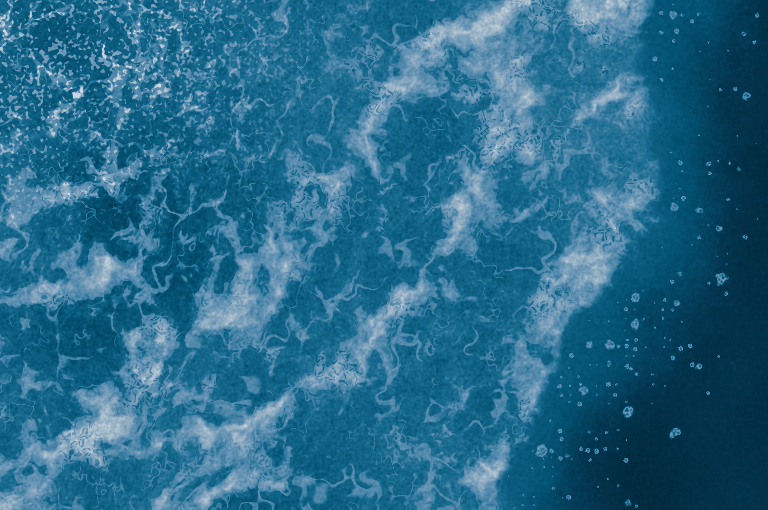
Write a WebGL 2 fragment shader that draws this texture.

```glsl
#version 300 es
precision highp float;
uniform vec2 u_resolution;
out vec4 fragColor;

const vec3 RAMP[7] = vec3[7](
  vec3(0.01, 0.21, 0.31), vec3(0.01, 0.32, 0.45), vec3(0.09, 0.42, 0.56),
  vec3(0.27, 0.51, 0.65), vec3(0.44, 0.60, 0.72), vec3(0.60, 0.70, 0.77),
  vec3(0.80, 0.85, 0.88));
const float FLOW_ANGLE = 0.8;     // direction of the foam streaks
const float FLOW_STRETCH = 0.7;
const float LACE_SCALE = 6.5;
const float LACE_CUT = 0.87;      // higher gives less foam
const float LACE_ROUGH = 0.36;    // raggedness of the foam edges
const float BAND_WIDTH = 0.07;
const float THREAD_SCALE = 9.0;
const float PORE_SCALE = 85.0;
const float GRAIN = 0.6;

vec2 hash2(vec2 cell) {
  vec3 s = fract(cell.xyx * vec3(0.1031, 0.1030, 0.0973));
  s += dot(s, s.yzx + 33.33);
  return fract((s.xx + s.yz) * s.zy);
}

float cornerSlope(vec2 cell, vec2 offset) {
  return dot(hash2(cell) * 2.0 - 1.0, offset);
}

float gradientNoise(vec2 p) {
  vec2 i = floor(p), f = fract(p), e = vec2(1.0, 0.0);
  vec2 u = f * f * f * (f * (f * 6.0 - 15.0) + 10.0);
  float low = mix(cornerSlope(i, f), cornerSlope(i + e, f - e), u.x);
  float high = mix(cornerSlope(i + e.yx, f - e.yx), cornerSlope(i + 1.0, f - 1.0), u.x);
  return 1.4 * mix(low, high, u.y);
}

float fbm(vec2 p) {
  float sum = 0.0, amp = 0.6;
  for (int i = 0; i < 4; i++) {
    sum += amp * gradientNoise(p);
    p = mat2(1.6, 1.2, -1.2, 1.6) * p + 11.3;
    amp *= 0.5;
  }
  return sum;
}

float ridged(vec2 p) {
  float sum = 0.0, amp = 0.46;
  for (int i = 0; i < 5; i++) {
    sum += amp * (1.0 - 2.0 * abs(gradientNoise(p)));
    p = mat2(1.6, 1.2, -1.2, 1.6) * p + 5.7;
    amp *= 0.56;
  }
  return sum;
}

// Distances to the nearest and second nearest cell point
vec2 cellular(vec2 p) {
  vec2 i = floor(p), near = vec2(9.0);
  for (int y = -1; y <= 1; y++)
    for (int x = -1; x <= 1; x++) {
      vec2 c = i + vec2(x, y);
      float d = length(c + hash2(c) - p);
      near = d < near.x ? vec2(d, near.x) : vec2(near.x, min(near.y, d));
    }
  return near;
}

float bell(float d, float width) { return exp(-d * d / (width * width)); }

// Scattered frothy bubbles, one per grid cell at most
float bubbles(vec2 p, float scale, float chance) {
  vec2 g = p * scale, c = floor(g);
  vec2 pick = hash2(c + 71.0), centre = 0.3 + 0.4 * hash2(c);
  float r = 0.09 + 0.2 * pick.y * pick.y;
  float d = length(g - c - centre) + 0.1 * gradientNoise(g * 5.0);
  float disc = 1.0 - smoothstep(r - 0.07, r + 0.03, d);
  float froth = 0.65 + 0.8 * gradientNoise(g * 9.0) + 0.3 * smoothstep(0.3, 0.9, d / r);
  return step(pick.x, chance) * disc * froth;
}

void main() {
  vec2 p = gl_FragCoord.xy / u_resolution.y;
  vec2 warp = vec2(fbm(p * 4.0), fbm(p * 4.0 + 19.0));
  vec2 ripple = vec2(gradientNoise(p * 24.0), gradientNoise(p * 24.0 + 7.0));
  vec2 jitter = vec2(gradientNoise(p * 62.0), gradientNoise(p * 62.0 + 31.0));
  vec2 q = p + 0.075 * warp + 0.013 * ripple + 0.006 * jitter;
  float rough = fbm(q * 27.0);

  // Wave front: positive distances lie on the foamy side
  float front = 0.98 + 0.29 * smoothstep(0.0, 0.65, p.y) - p.x
    + 0.07 * warp.x + 0.02 * ripple.x + 0.012 * jitter.x;
  float inside = smoothstep(-0.025, 0.015, front);
  float frontWidth = mix(0.07, 0.14, smoothstep(0.1, 0.7, p.y));
  float frontFoam = inside * (1.0 - smoothstep(frontWidth - 0.02, frontWidth + 0.02, front));

  // Foam density: diagonal bands, left streaks, front edge, churned side
  float bandA = bell(0.66 * (q.x - 1.15 * q.y + 0.22 * q.y * q.y), BAND_WIDTH * 0.65);
  float bandB = bell(0.7 * (q.x - 0.2 - 0.78 * smoothstep(-0.3, 0.75, q.y)), BAND_WIDTH);
  float churn = 1.0 - smoothstep(0.2, 0.65, p.x);
  float streak = 0.0;
  for (int i = 0; i < 4; i++)
    streak = max(streak, bell(q.y - 0.09 - 0.16 * float(i) - 0.28 * q.x, 0.024));
  float density = 0.07 + 0.39 * max(bandA, bandB) + 0.3 * frontFoam
    + churn * (0.07 + 0.24 * streak) + 0.14 * fbm(p * 3.0 + 40.0);

  float angle = FLOW_ANGLE - 0.35 * churn;
  vec2 along = vec2(cos(angle), sin(angle));
  vec2 flow = vec2(dot(q, along) * FLOW_STRETCH, dot(q, vec2(-along.y, along.x)));
  float excess = ridged(flow * LACE_SCALE) - LACE_CUT + density + LACE_ROUGH * rough;
  float foam = inside * smoothstep(0.0, 0.08, excess);
  float thick = smoothstep(0.04, 0.52, excess);

  // Broken threads around open cells of water
  vec2 cell = cellular(q * THREAD_SCALE + 0.3 * ripple);
  vec2 smallCell = cellular(q * THREAD_SCALE * 2.3 + 0.3 * jitter);
  float breaks = gradientNoise(p * 11.0 + 3.0) + 0.7 * rough;
  float thread = 1.0 - smoothstep(0.02, 0.09, cell.y - cell.x - 0.07 * breaks);
  float fineThread = 1.0 - smoothstep(0.02, 0.12, smallCell.y - smallCell.x);
  thread *= smoothstep(-0.15, 0.25, breaks);
  thread = inside * max(thread, 0.8 * fineThread * smoothstep(0.1, 0.4, -breaks));
  thread = max(thread, bell(front - frontWidth, 0.005) * smoothstep(-0.3, 0.1, rough));

  // Water: hazy behind the front, deep ahead of it
  float swell = fbm(p * 2.6 + 8.0);
  float shallow = 1.62 + 0.9 * swell + 0.35 * smoothstep(-0.3, 0.0, excess);
  shallow += 0.45 * smoothstep(0.75, 1.0, p.x) * smoothstep(0.4, 0.7, p.y);
  shallow -= 0.75 * bell(length((p - vec2(0.3, 0.54)) * vec2(0.7, 1.0)), 0.2);
  float deep = mix(-0.4, 1.25, smoothstep(-0.28, 0.0, front)) + 0.9 * swell;
  float tone = mix(deep, shallow, inside) + 0.35 * inside * rough;

  tone = mix(tone, 3.15 + 2.2 * thick + 0.9 * fbm(p * 55.0), foam * 0.95);
  tone = max(tone, mix(tone, 3.8, 0.75 * thread));

  // Pores in the foam
  float pore = 1.0 - smoothstep(0.12, 0.4, cellular(p * PORE_SCALE + 1.5 * jitter).x);
  tone -= 1.6 * foam * pore * smoothstep(-0.2, 0.3, gradientNoise(p * 9.0 + 60.0));

  // Spray at the upper left
  float sprayArea = 1.0 - smoothstep(0.15, 0.7, length((p - vec2(0.05, 1.0)) * vec2(0.9, 1.1)));
  float droplets = gradientNoise(p * 140.0) + 0.7 * gradientNoise(p * 74.0) + 0.8 * rough;
  tone += 2.6 * sprayArea * smoothstep(0.16, 0.5, droplets + 0.3 * warp.y);

  // Bubbles drifting ahead of the front
  float drift = (1.0 - smoothstep(-0.06, -0.01, front)) * smoothstep(-0.36, -0.08, front);
  float scatter = drift * mix(0.38, 0.12, smoothstep(0.2, 0.8, p.y));
  float floating = max(bubbles(p, 23.0, scatter), bubbles(p + 3.0, 55.0, scatter));
  tone = mix(tone, 3.8, clamp(floating, 0.0, 1.0));

  float grain = gradientNoise(p * 165.0) + 0.7 * gradientNoise(p * 88.0);
  tone += GRAIN * grain * mix(0.5, 1.0, inside);

  vec3 colour = RAMP[0] * (1.0 + 0.3 * clamp(tone, -1.0, 0.0));
  for (int i = 1; i < 7; i++)
    colour = mix(colour, RAMP[i], clamp(tone - float(i - 1), 0.0, 1.0));
  fragColor = vec4(colour, 1.0);
}
```
